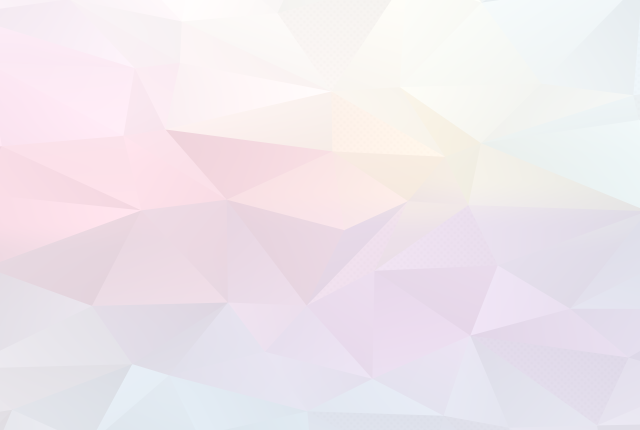
A WebGL 2 fragment shader for this background:

```glsl
#version 300 es
precision highp float;
// Pale low-poly backdrop: a jittered grid of triangles, each filled with one
// tone of a soft pastel gradient mesh plus a faint slope of its own.
// A few facets carry a barely visible dot screen.

#define CELL vec2(0.236, 0.16667)  // mean facet cell, in canvas heights
#define JITTER vec2(0.40, 0.33)    // vertex displacement, in cells
#define SPREAD vec2(0.15, 0.11)    // palette displacement per facet
#define TONE 0.020                 // brightness variation per facet
#define SLOPE 0.10                 // brightness slope inside a facet
#define FLATNESS 0.65              // 1 = facet colour ignores the pixel position
#define DOT_PITCH 0.011
#define DOT_DEPTH 0.010
#define DOT_SHARE 0.09

uniform vec2 u_resolution;
out vec4 fragColor;

// Integer hash giving three values in 0..1
vec3 hash3(ivec2 cell, int salt) {
    uvec3 v = uvec3(ivec3(cell, salt) + 1000);
    v = v * 1664525u + 1013904223u;
    v.x += v.y * v.z; v.y += v.z * v.x; v.z += v.x * v.y;
    v ^= v >> 16u;
    v.x += v.y * v.z; v.y += v.z * v.x; v.z += v.x * v.y;
    return vec3(v >> 8u) / 16777216.0;
}

float cross2(vec2 a, vec2 b) { return a.x * b.y - a.y * b.x; }

// Horizontal ramp through four evenly spaced colours
vec3 ramp(float x, vec3 a, vec3 b, vec3 c, vec3 d) {
    vec3 col = mix(a, b, clamp(x * 3.0, 0.0, 1.0));
    col = mix(col, c, clamp(x * 3.0 - 1.0, 0.0, 1.0));
    return mix(col, d, clamp(x * 3.0 - 2.0, 0.0, 1.0));
}

// Gradient mesh, uv in 0..1: cool base, lavender middle, rose and cream, white top
vec3 pastel(vec2 uv) {
    float x = uv.x, y = uv.y;
    vec3 mist = ramp(x, vec3(.90, .89, .91), vec3(.89, .93, .96), vec3(.89, .90, .94), vec3(.90, .89, .93));
    vec3 lilac = ramp(x, vec3(.88, .87, .89), vec3(.895, .88, .93), vec3(.93, .865, .94), vec3(.90, .88, .94));
    vec3 mauve = ramp(x, vec3(.86, .82, .85), vec3(.93, .85, .89), vec3(.92, .87, .93), vec3(.88, .89, .93));
    vec3 rose = ramp(x, vec3(.97, .86, .90), vec3(.97, .86, .89), vec3(.98, .95, .89), vec3(.90, .94, .95));
    vec3 cream = ramp(x, vec3(.98, .89, .94), vec3(.99, .95, .96), vec3(.99, .98, .95), vec3(.94, .96, .97));
    vec3 white = ramp(x, vec3(.96, .92, .95), vec3(1., .985, .985), vec3(.98, .985, .965), vec3(.92, .95, .97));
    vec3 col = mix(mist, lilac, smoothstep(0.03, 0.22, y));
    col = mix(col, mauve, smoothstep(0.20, 0.40, y));
    col = mix(col, rose, smoothstep(0.46, 0.54, y));
    col = mix(col, cream, smoothstep(0.60, 0.78, y));
    return mix(col, white, smoothstep(0.78, 0.98, y));
}

vec2 vertex(ivec2 id) {
    return (vec2(id) + (hash3(id, 1).xy * 2.0 - 1.0) * JITTER) * CELL;
}

float edgeDistance(vec2 p, vec2 a, vec2 b) {
    return cross2(b - a, p - a) / length(b - a);
}

// Antialiased coverage of a counterclockwise triangle
float coverage(vec2 p, vec2 a, vec2 b, vec2 c, float px) {
    float d = min(edgeDistance(p, a, b), min(edgeDistance(p, b, c), edgeDistance(p, c, a)));
    return clamp(d / px + 0.5, 0.0, 1.0);
}

vec3 facetColor(vec2 p, vec2 centre, ivec2 id, int salt, float aspect, float px) {
    vec3 r = hash3(id, salt), s = hash3(id, salt + 10);
    vec2 toUv = vec2(1.0 / aspect, 1.0);
    vec2 shift = (r.xy - 0.5) * SPREAD;
    vec3 col = mix(pastel(p * toUv + shift), pastel(centre * toUv + shift), FLATNESS);
    float angle = 6.2832 * s.x;
    col += (r.z - 0.5) * 2.0 * TONE + SLOPE * dot(p - centre, vec2(cos(angle), sin(angle)));
    // Dot screen on a few facets
    vec2 q = fract(mat2(0.7071, 0.7071, -0.7071, 0.7071) * p / DOT_PITCH) - 0.5;
    float blur = px / DOT_PITCH;
    float dots = 1.0 - smoothstep(0.27 - blur, 0.27 + blur, length(q));
    return col - DOT_DEPTH * dots * step(s.y, DOT_SHARE);
}

void main() {
    float px = 1.0 / u_resolution.y;
    float aspect = u_resolution.x * px;
    vec2 p = gl_FragCoord.xy * px;
    ivec2 home = ivec2(floor(p / CELL));
    vec4 sum = vec4(0.0);

    // Split each nearby quad along its better diagonal, blend by coverage
    for (int j = -1; j <= 1; j++)
    for (int i = -1; i <= 1; i++) {
        ivec2 id = home + ivec2(i, j);
        vec2 a = vertex(id), b = vertex(id + ivec2(1, 0));
        vec2 c = vertex(id + ivec2(1, 1)), d = vertex(id + ivec2(0, 1));
        float splitAC = min(cross2(b - a, c - a), cross2(c - a, d - a));
        float splitBD = min(cross2(b - a, d - a), cross2(c - b, d - b));
        if (splitBD > splitAC) {
            vec2 first = a;
            a = b; b = c; c = d; d = first;
        }
        float w = coverage(p, a, b, c, px);
        if (w > 0.0) sum += w * vec4(facetColor(p, (a + b + c) / 3.0, id, 2, aspect, px), 1.0);
        w = coverage(p, a, c, d, px);
        if (w > 0.0) sum += w * vec4(facetColor(p, (a + c + d) / 3.0, id, 3, aspect, px), 1.0);
    }
    fragColor = vec4(clamp(sum.rgb / max(sum.a, 1e-4), 0.0, 1.0), 1.0);
}
```
